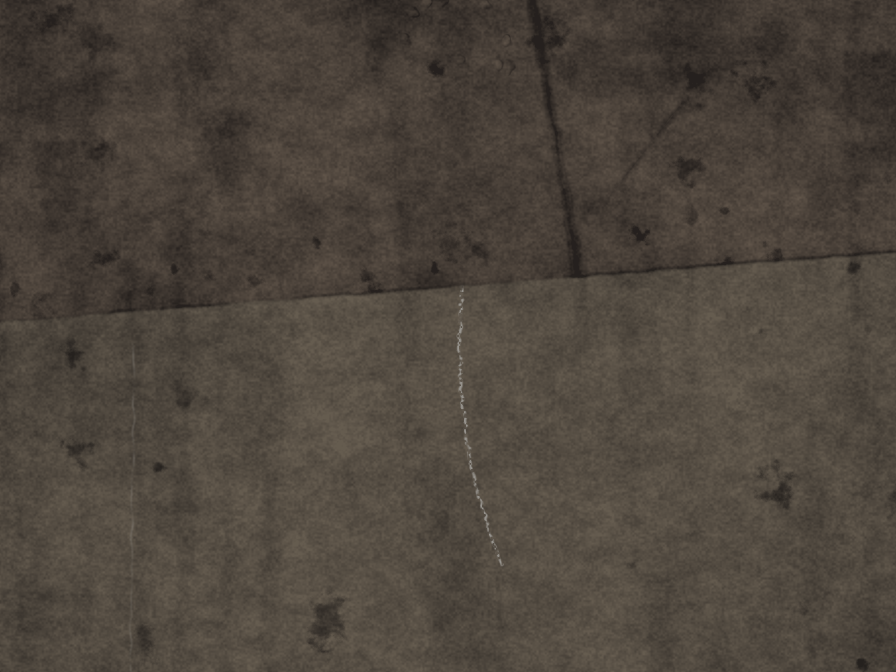
A Shadertoy shader for this texture:

```glsl
// Dim, sooty concrete wall with slab joints, dark spots and a broken chalk line.

const vec3 SOOT = vec3(0.200, 0.180, 0.160);
const vec3 STONE = vec3(0.340, 0.308, 0.267);
const vec3 CHALK = vec3(0.62, 0.61, 0.59);
const vec3 UPPER_TINT = vec3(1.015, 0.985, 0.99);
const float UPPER_TONE = 0.66;
const float LOWER_TONE = 0.92;
const float GRAIN = 0.36;
const float MOTTLE = 1.15;
const float FINE_MOTTLE = 0.75;
const float VIGNETTE = 0.25;
const float SPOT_CELL = 0.12;
const float SPOT_CHANCE = 0.42;
const float JOINT_WIDTH = 0.0022;
const float UPRIGHT_WIDTH = 0.0065;
const float CHALK_WIDTH = 0.0021;

float hash(vec2 p) {
    vec3 q = fract(vec3(p.xyx) * 0.1031);
    q += dot(q, q.yzx + 33.33);
    return fract((q.x + q.y) * q.z);
}

float noise(vec2 p) {
    vec2 i = floor(p), f = fract(p);
    f = f * f * (3.0 - 2.0 * f);
    return mix(mix(hash(i), hash(i + vec2(1, 0)), f.x),
               mix(hash(i + vec2(0, 1)), hash(i + vec2(1, 1)), f.x), f.y);
}

float fbm(vec2 p) {
    float sum = 0.0, amp = 0.5;
    for (int i = 0; i < 5; i++) {
        sum += amp * noise(p);
        p = mat2(1.6, 1.2, -1.2, 1.6) * p + 17.3;
        amp *= 0.5;
    }
    return sum;
}

// Soft-edged stroke from a distance to its centre line
float stroke(float d, float width, float soft) {
    return 1.0 - smoothstep(width - soft, width + soft, abs(d));
}

float segment(vec2 p, vec2 a, vec2 b) {
    vec2 ab = b - a;
    return length(p - a - ab * clamp(dot(p - a, ab) / dot(ab, ab), 0.0, 1.0));
}

// Ragged soot spots, at most one per cell
float sootSpots(vec2 p, float chance) {
    vec2 cell = floor(p / SPOT_CELL);
    float ragged = fbm(p * 65.0) - 0.48;
    float soot = 0.0;
    for (int y = -1; y <= 1; y++)
    for (int x = -1; x <= 1; x++) {
        vec2 id = cell + vec2(x, y) + 40.0;
        vec2 centre = (id - 40.0 + vec2(hash(id), hash(id + 71.0))) * SPOT_CELL;
        float size = mix(0.008, 0.027, pow(hash(id + 13.0), 2.0));
        vec2 d = (p - centre) * vec2(1.0, mix(0.6, 1.3, hash(id + 29.0)));
        float shape = length(d) / size + ragged * 3.0;
        float present = step(hash(id + 53.0), chance);
        soot = max(soot, present * mix(0.4, 1.0, hash(id + 97.0))
                   * (1.0 - smoothstep(0.15, 1.4, shape)));
    }
    return soot;
}

// Small pale pits with a darker rim, open on one side
float pits(vec2 p) {
    float sum = 0.0;
    for (int i = 0; i < 9; i++) {
        float k = float(i);
        vec2 centre = vec2(0.54 + 0.27 * hash(vec2(k, 3.0)), 0.89 + 0.11 * hash(vec2(k, 8.0)));
        float r = length(p - centre) + 0.012 * (noise(p * 90.0) - 0.5);
        float rim = stroke(r - 0.009, 0.0015, 0.002) * smoothstep(-0.006, 0.008, p.x - centre.x);
        sum += 0.32 * stroke(r, 0.005, 0.005) - 0.5 * rim;
    }
    return sum;
}

void mainImage(out vec4 fragColor, in vec2 fragCoord) {
    vec2 p = fragCoord / iResolution.y;
    float aa = 1.0 / iResolution.y;
    float wobble = noise(p * 45.0) - 0.5;

    // Slab layout
    float jointY = 0.521 + 0.079 * p.x + 0.003 * wobble;
    float above = p.y - jointY;
    float upper = smoothstep(-0.003, 0.003, above);
    float uprightX = 0.859 - 0.066 * pow(max(above, 0.0) / 0.41, 1.1) + 0.004 * wobble;
    float upright = p.x - uprightX;

    // Mottled, grainy surface with vertical streaks
    float tone = mix(LOWER_TONE, UPPER_TONE, upper);
    tone += MOTTLE * (fbm(p * 4.5 + 3.0) - 0.485) * mix(0.6, 1.0, upper);
    tone += FINE_MOTTLE * (fbm(p * vec2(32.0, 45.0)) - 0.485);
    tone += GRAIN * (noise(p * 330.0) + noise(p * vec2(170.0, 230.0) + 9.0) - 1.0);
    float streak = fbm(vec2(p.x * 30.0 + wobble * 0.5, p.y * 2.0));
    tone -= 0.22 * smoothstep(0.5, 0.75, streak);
    tone -= 0.3 * upper * smoothstep(0.5, 0.72, fbm(p * 9.0 + 31.0));
    vec2 c = (p - vec2(0.68, 0.38)) / vec2(0.67, 0.60);
    tone -= VIGNETTE * (dot(c, c) - 0.55);
    tone += upper * pits(p);

    // Joints, with soot gathered along them
    float patchy = smoothstep(0.25, 0.65, noise(p * vec2(28.0, 9.0)));
    float rightSlab = smoothstep(0.82, 0.9, p.x);
    tone -= stroke(above, JOINT_WIDTH, aa + 0.0015) * mix(0.2 + 0.55 * patchy, 0.85, rightSlab);
    tone -= 0.3 * upper * exp(-above * 28.0) * patchy;
    float gap = stroke(upright, UPRIGHT_WIDTH, 0.006) * (0.35 + 0.75 * noise(vec2(upright * 260.0, p.y * 14.0)));
    tone -= upper * (gap + 0.28 * exp(-abs(upright) * 40.0));

    // Spots and a slanted smear
    float nearJoint = upper * (1.0 - smoothstep(0.06, 0.16, above));
    tone -= 1.05 * sootSpots(p, SPOT_CHANCE * mix(0.75, 1.0, upper));
    tone -= 0.95 * nearJoint * sootSpots(p * 1.5 + 5.0, 0.65);
    float smear = segment(p, vec2(0.894, 0.691), vec2(1.033, 0.87)) + 0.006 * wobble;
    tone -= 0.65 * stroke(smear, 0.003, 0.005) * smoothstep(0.0, 0.5, noise(p * 38.0));
    float smearEnd = length(p - vec2(1.033, 0.872)) + 0.07 * (fbm(p * 50.0) - 0.5);
    tone -= 0.7 * stroke(smearEnd, 0.014, 0.014);

    vec3 colour = mix(SOOT, STONE, clamp(tone, -0.4, 1.4));
    colour *= mix(vec3(1.0), UPPER_TINT, upper);

    // Broken chalk line and a faint scratch
    float s = (0.578 - p.y) / 0.422;
    float chalkX = 0.689 - 0.045 * s + 0.103 * s * s + 0.005 * (noise(vec2(p.y * 150.0, 2.0)) - 0.5);
    float span = smoothstep(0.0, 0.01, s) * (1.0 - smoothstep(0.99, 1.0, s));
    float crumbs = smoothstep(0.3, 0.7, noise(p * vec2(380.0, 300.0)));
    float chalk = span * stroke(p.x - chalkX, CHALK_WIDTH, aa + 0.0005) * mix(0.12, 1.0, crumbs);
    float scratchX = 0.194 + 0.012 * p.y + 0.004 * wobble;
    float scratch = stroke(p.x - scratchX, 0.0015, aa + 0.0005) * (1.0 - smoothstep(0.47, 0.495, p.y));
    colour = mix(colour, CHALK, max(0.9 * chalk, 0.32 * scratch * noise(p * vec2(120.0, 60.0))));

    fragColor = vec4(colour, 1.0);
}
```
